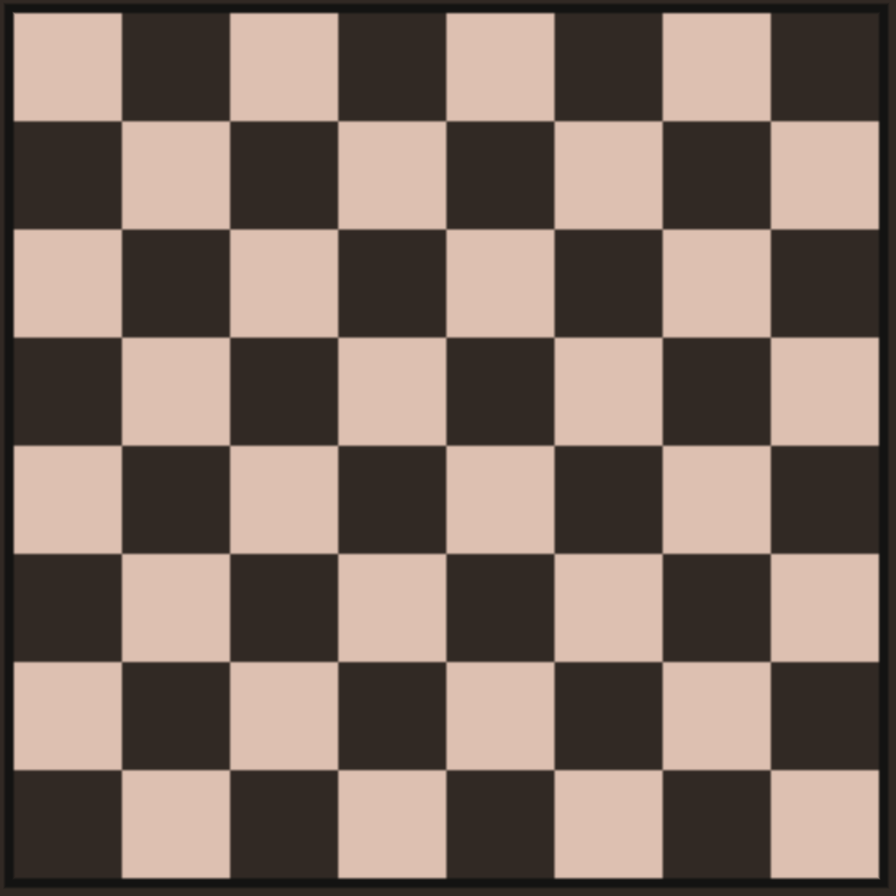
Write a WebGL 1 fragment shader that draws this pattern.

```glsl
precision highp float;
// An eight by eight checkerboard in flat pink and brown, with a thin black
// frame and a brown margin. The checks are the product of two softened square
// waves; the frame comes from the distance to the edge of the board.

uniform vec2 u_resolution;

#define CELLS 8.0
#define CELL_SIZE 0.1207
#define BOARD_CENTER vec2(0.4982, 0.5025)
#define FRAME_WIDTH 0.0105
#define EDGE_SOFTNESS 0.0024
#define LIGHT_COLOR vec3(0.867, 0.753, 0.693)
#define DARK_COLOR vec3(0.192, 0.161, 0.141)
#define FRAME_COLOR vec3(0.075, 0.075, 0.070)

// Square wave from -1 to 1 along each axis, ramping across every grid line.
vec2 softSquareWave(vec2 grid, float softness) {
    vec2 lineDistance = (0.5 - abs(fract(grid) - 0.5)) * CELL_SIZE;
    vec2 side = 1.0 - 2.0 * mod(floor(grid), 2.0);
    return side * smoothstep(-softness, softness, lineDistance) * 2.0 - side;
}

// Distance to a square centred on the origin, negative inside.
float squareDistance(vec2 p, float halfSize) {
    vec2 q = abs(p) - halfSize;
    return max(q.x, q.y);
}

void main() {
    vec2 p = gl_FragCoord.xy / u_resolution - BOARD_CENTER;
    float pixel = 1.0 / min(u_resolution.x, u_resolution.y);
    float softness = max(EDGE_SOFTNESS, 0.75 * pixel);

    // Checks: light where the two waves have opposite signs.
    vec2 wave = softSquareWave(p / CELL_SIZE, softness);
    vec3 color = mix(LIGHT_COLOR, DARK_COLOR, 0.5 + 0.5 * wave.x * wave.y);

    // Frame around the board, then the margin beyond it.
    // The board edge lies on a grid line, so only the checks inside are kept.
    float board = squareDistance(p, 0.5 * CELLS * CELL_SIZE);
    vec2 inner = clamp(p / CELL_SIZE, -0.5 * CELLS + 0.5, 0.5 * CELLS - 0.5);
    vec2 edgeWave = softSquareWave(inner, softness);
    vec3 edgeColor = mix(LIGHT_COLOR, DARK_COLOR, 0.5 + 0.5 * edgeWave.x * edgeWave.y);
    color = mix(color, edgeColor, step(-0.25 * CELL_SIZE, board));
    color = mix(color, FRAME_COLOR, smoothstep(-softness, softness, board));
    color = mix(color, DARK_COLOR, smoothstep(-softness, softness, board - FRAME_WIDTH));

    gl_FragColor = vec4(color, 1.0);
}
```
